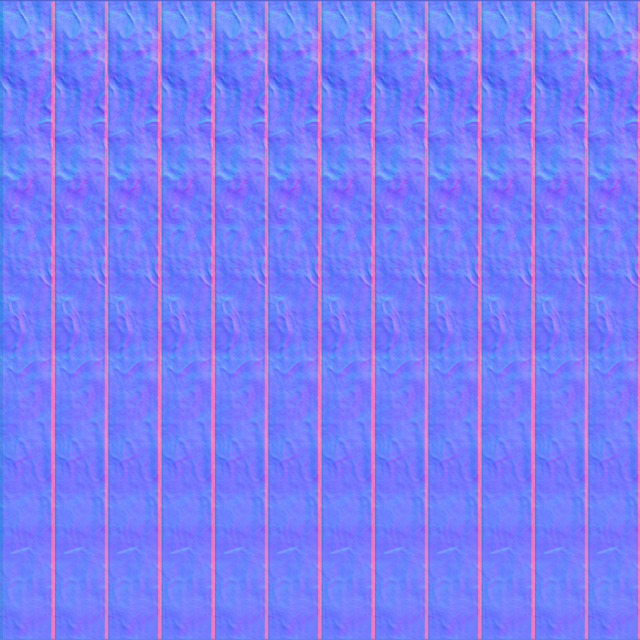
Reproduce this texture map procedurally as a Shadertoy shader.

```glsl
const float PANELS = 12.0;

vec2 hash2(vec2 p) {
    vec3 q = fract(vec3(p.xyx) * vec3(0.1031, 0.1030, 0.0973));
    q += dot(q, q.yzx + 33.33);
    return fract((q.xx + q.yz) * q.zy);
}

vec2 latticeGradient(vec2 cell) {
    float angle = 6.2832 * hash2(cell + 17.0).x;
    return vec2(cos(angle), sin(angle));
}

float gradientNoise(vec2 p) {
    vec2 i = floor(p), f = p - i;
    vec2 u = f * f * f * (f * (f * 6.0 - 15.0) + 10.0);
    vec2 e = vec2(1.0, 0.0);
    float a = dot(latticeGradient(i), f);
    float b = dot(latticeGradient(i + e.xy), f - e.xy);
    float c = dot(latticeGradient(i + e.yx), f - e.yx);
    float d = dot(latticeGradient(i + e.xx), f - e.xx);
    return mix(mix(a, b, u.x), mix(c, d, u.x), u.y);
}

float fbm(vec2 p, float amplitude, float gain, int octaves) {
    float sum = 0.0;
    for (int i = 0; i < octaves; i++) {
        sum += amplitude * gradientNoise(p);
        p = mat2(1.68, 1.26, -1.26, 1.68) * p + 11.3;
        amplitude *= gain;
    }
    return sum;
}

float segmentDistance(vec2 p, vec2 a, vec2 b) {
    vec2 ab = b - a;
    return length(p - a - ab * clamp(dot(p - a, ab) / dot(ab, ab), 0.0, 1.0));
}

float bump(float d, float width) {
    return exp(-d * d / (width * width));
}

// Small crescent dents spread up the panel
float dents(vec2 p, float depth) {
    float sum = 0.0;
    for (float i = 0.0; i < 14.0; i++) {
        vec2 r = hash2(vec2(i, 5.0));
        vec2 q = p - vec2(0.25 + 0.6 * r.x, 0.45 + i * 0.82 + 0.5 * r.y);
        float radius = 0.09 + 0.08 * r.y;
        float arc = smoothstep(-0.08, 0.12, q.x * (r.x - 0.4) * 2.0 + q.y * 0.6);
        sum += depth * arc * bump(length(q * vec2(1.0, 0.8)) - radius, 0.035);
    }
    return sum;
}

float panelHeight(vec2 p) {
    vec2 warped = p + 0.12 * gradientNoise(p * 1.7 + 4.0);
    float relief = fbm(warped * vec2(1.1, 1.0) + 3.0, 0.075, 0.42, 5);
    float streaks = 0.016 * gradientNoise(warped * vec2(7.0, 1.1) + 31.0);
    float creaseMask = smoothstep(-0.05, 0.35, gradientNoise(p * 1.4 + 61.0));
    float creases = 0.012 * creaseMask * bump(gradientNoise(warped * vec2(3.0, 2.2) + 47.0), 0.12);
    return relief + streaks + creases + dents(p, 0.009);
}

vec2 heightSlope(vec2 p, float stepSize) {
    float h = panelHeight(p);
    return vec2(panelHeight(p + vec2(stepSize, 0.0)) - h,
                panelHeight(p + vec2(0.0, stepSize)) - h) / stepSize;
}

float band(float x, float lo, float hi, float blur) {
    return smoothstep(lo - blur, lo + blur, x) - smoothstep(hi - blur, hi + blur, x);
}

void mainImage(out vec4 fragColor, in vec2 fragCoord) {
    vec2 uv = fragCoord / iResolution.xy;
    vec2 p = vec2(fract(uv.x * PANELS), uv.y * PANELS);
    float pixel = PANELS / iResolution.x;

    // Surface normal, rougher toward the top
    float wear = mix(0.6, 1.25, smoothstep(0.1, 0.95, uv.y));
    vec2 tilt = vec2(-0.11, -0.015) - wear * heightSlope(p, 0.015);
    tilt += vec2(-0.07, 0.17) * smoothstep(0.91, 1.0, uv.y);

    // Shallow slanted scratches
    float lowScratch = bump(segmentDistance(p, vec2(0.22, 1.63), vec2(0.54, 1.73)), 0.022);
    float highScratch = bump(segmentDistance(p, vec2(0.04, 9.46), vec2(0.34, 9.56)), 0.02);
    tilt += vec2(0.04, 0.28) * (lowScratch + 0.6 * highScratch);

    vec3 normal = normalize(vec3(tilt, 1.0));
    vec3 color = 0.5 + 0.5 * normal;

    // Seams: pink lit side, then a narrow cool groove
    float seam = fract(p.x + 0.5) - 0.5;
    float inner = step(0.5, uv.x * PANELS);
    float blur = 0.6 * pixel;
    float groove = band(seam, mix(-0.1, 0.02, inner), 0.06, blur);
    float lit = inner * band(seam, -0.036, 0.03, blur);
    vec3 shade = vec3(0.35 * normal.xy, 0.0);
    color = mix(color, vec3(0.30, 0.51, 0.90) + shade, 0.75 * groove);
    color = mix(color, vec3(0.99, 0.48, 0.75) + shade, lit);

    // Dark rims at the top and bottom
    float rim = 0.025;
    float topRim = smoothstep(rim + blur, rim - blur, PANELS - p.y);
    float bottomRim = smoothstep(rim + blur, rim - blur, p.y);
    color = mix(color, vec3(0.30, 0.36, 0.80), 0.8 * topRim);
    color = mix(color, vec3(0.32, 0.55, 0.82), 0.7 * bottomRim);

    fragColor = vec4(clamp(color, 0.0, 1.0), 1.0);
}
```
